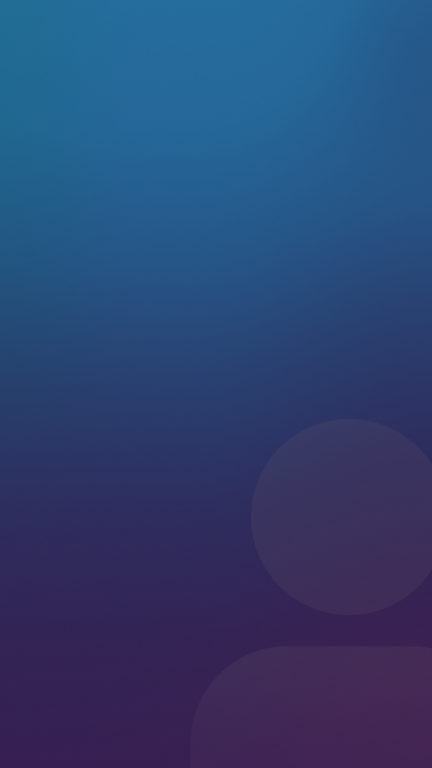
Reproduce this background procedurally as a Shadertoy shader.

```glsl
const int STOPS = 7;

// Vertical ramp, from the top (0) to the bottom (1)
vec3 duskRamp(float t) {
    vec3 stops[STOPS] = vec3[STOPS](
        vec3(0.145, 0.427, 0.616), vec3(0.145, 0.404, 0.598),
        vec3(0.149, 0.338, 0.535), vec3(0.161, 0.251, 0.439),
        vec3(0.180, 0.178, 0.369), vec3(0.194, 0.140, 0.331),
        vec3(0.214, 0.122, 0.322));
    float s = clamp(t, 0.0, 1.0) * float(STOPS - 1);
    vec3 colour = stops[0];
    for (int i = 1; i < STOPS; i++) {
        colour = mix(colour, stops[i], clamp(s - float(i - 1), 0.0, 1.0));
    }
    return colour;
}

float circleDistance(vec2 p, vec2 centre, float radius) {
    return length(p - centre) - radius;
}

float roundBoxDistance(vec2 p, vec2 centre, vec2 halfSize, float radius) {
    vec2 q = abs(p - centre) - halfSize + radius;
    return length(max(q, 0.0)) + min(max(q.x, q.y), 0.0) - radius;
}

float coverage(float dist, float edge) {
    return 1.0 - smoothstep(-edge, edge, dist);
}

float glow(vec2 p, vec2 centre, vec2 spread) {
    vec2 q = (p - centre) / spread;
    return exp(-dot(q, q));
}

float hash(vec2 p) {
    vec3 q = fract(vec3(p.xyx) * 0.1031);
    q += dot(q, q.yzx + 33.33);
    return fract((q.x + q.y) * q.z);
}

vec3 background(vec2 uv) {
    float depth = 1.0 - uv.y;

    // The right side darkens sooner, most of all in the top corner
    float side = smoothstep(0.45, 1.0, uv.x);
    float cornerShade = 0.18 * side * side * (1.0 - smoothstep(0.0, 0.3, depth));
    vec3 colour = duskRamp(depth + 0.09 * side + cornerShade);

    // Teal tint on the upper left, plum tint on the lower right
    float teal = (1.0 - smoothstep(0.0, 0.35, uv.x)) * (1.0 - smoothstep(0.2, 0.75, depth));
    colour += vec3(-0.018, 0.0, -0.032) * teal;
    colour += vec3(0.035, 0.0, -0.004) * glow(uv, vec2(1.0, 0.05), vec2(0.5, 0.18));
    return colour;
}

void mainImage(out vec4 fragColor, in vec2 fragCoord) {
    vec2 uv = fragCoord / iResolution.xy;
    vec2 p = fragCoord / iResolution.x;
    float edge = 0.8 / iResolution.x;
    vec3 colour = background(uv);

    // Translucent disc above a rounded panel
    vec3 veil = vec3(0.42, 0.36, 0.42);
    float disc = coverage(circleDistance(p, vec2(0.808, 0.581), 0.227), edge);
    float panel = coverage(
        roundBoxDistance(p, vec2(0.808, -0.218), vec2(0.367, 0.5), 0.225), edge);
    float panelFade = mix(0.09, 0.18, smoothstep(0.0, 0.28, p.y));
    colour = mix(colour, veil, disc * 0.17);
    colour = mix(colour, veil, panel * panelFade);

    // Fine dither against banding
    colour += (hash(floor(p * 288.0)) - 0.5) / 255.0;
    fragColor = vec4(colour, 1.0);
}
```
